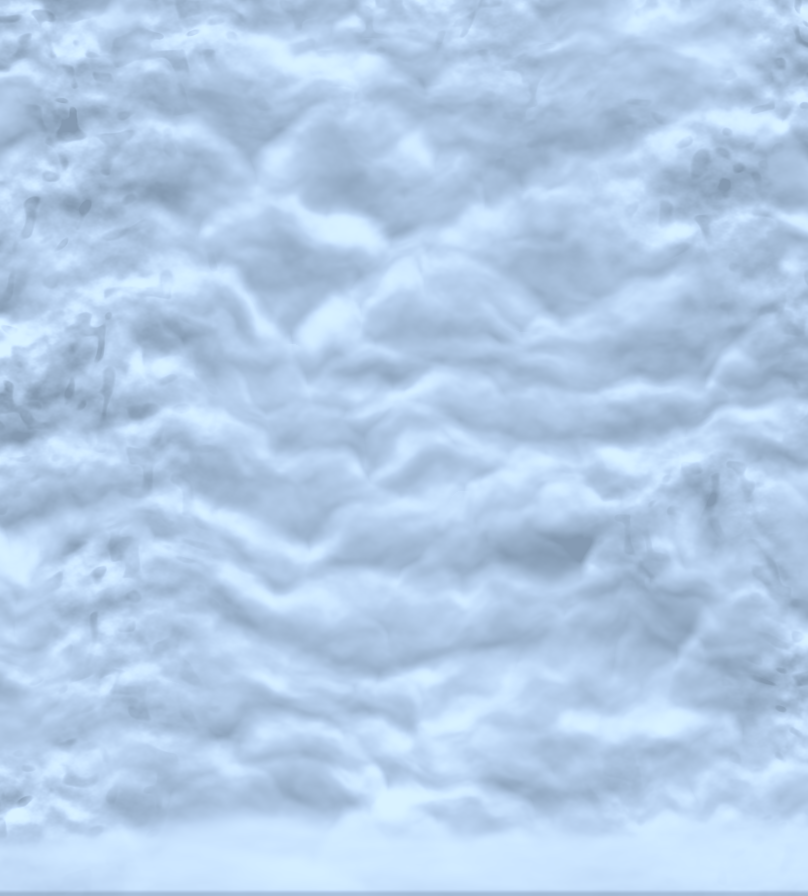
Give the GLSL for this texture, as a Shadertoy shader.

```glsl
// A bank of soft, heaped snow in cool overcast light.
// Overlapping rows of rounded mounds are painted back to front, bright on
// each crest and dim below it, then roughened with relief lit from above.

float hash(vec2 p) {
    p = fract(p * vec2(0.1031, 0.1137));
    p += dot(p, p.yx + 33.33);
    return fract((p.x + p.y) * p.x * 17.3);
}

float noise(vec2 p) {
    vec2 cell = floor(p);
    vec2 f = fract(p);
    f = f * f * (3.0 - 2.0 * f);
    float low = mix(hash(cell), hash(cell + vec2(1, 0)), f.x);
    float high = mix(hash(cell + vec2(0, 1)), hash(cell + vec2(1, 1)), f.x);
    return mix(low, high, f.y);
}

float fbm(vec2 p) {
    float sum = 0.0;
    float weight = 0.53;
    for (int i = 0; i < 4; i++) {
        sum += weight * noise(p);
        p = mat2(1.6, 1.1, -1.1, 1.6) * p + 17.7;
        weight *= 0.5;
    }
    return sum;
}

// Positive where the noise surface faces upward
float relief(vec2 p, float reach) {
    return fbm(p - vec2(0.0, reach)) - fbm(p + vec2(0.0, reach));
}

// Height of the tallest rounded dome at x in one row
float domeHeight(float x, float row, float seed) {
    x += 7.3 * hash(vec2(row, seed));
    float height = 0.0;
    for (int i = -1; i <= 1; i++) {
        vec2 id = vec2(floor(x) + float(i), row + seed);
        float centre = id.x + 0.2 + 0.6 * hash(id + 3.1);
        float halfWidth = mix(0.65, 1.15, hash(id + 11.7));
        float crest = mix(0.45, 1.5, hash(id + 23.9));
        float u = (x - centre) / halfWidth;
        height = max(height, crest * (1.0 - u * u));
    }
    return height;
}

// Tone of overlapping mound rows, nearer (lower) rows drawn last
float moundTone(vec2 p, vec2 size, float seed, float softness) {
    p = p / size + 40.0;
    float tone = 0.3;
    for (int i = 1; i >= -2; i--) {
        float row = floor(p.y) + float(i);
        float depth = row + domeHeight(p.x, row, seed) - p.y;
        float shade = exp(-1.3 * max(depth, 0.0));
        tone = mix(tone, shade, smoothstep(-0.5 * softness, softness, depth));
    }
    return tone;
}

vec3 snowColour(float tone) {
    const vec3 shadow = vec3(0.55, 0.64, 0.74);
    const vec3 body = vec3(0.73, 0.83, 0.95);
    const vec3 light = vec3(0.85, 0.95, 1.0);
    tone = clamp(tone, -0.1, 1.05);
    vec3 dim = mix(shadow, body, tone / 0.61);
    return mix(dim, light, smoothstep(0.55, 1.08, tone));
}

void mainImage(out vec4 fragColor, in vec2 fragCoord) {
    vec2 p = fragCoord / iResolution.y;
    float middle = 0.5 * iResolution.x / iResolution.y;

    // Bend the rows, gently at large scale and crumbly at small scale
    vec2 sway = vec2(fbm(p * 6.0 + 5.0), fbm(p * 6.0 + 31.0)) - 0.5;
    vec2 crumble = vec2(noise(p * 31.0), noise(p * 31.0 + 57.0)) - 0.5;
    vec2 q = p + 0.09 * sway + 0.012 * crumble;

    // Flanks and top are rougher than the smooth centre
    float flank = smoothstep(0.12, 0.45, abs(p.x - middle));
    float rough = max(flank, 0.7 * smoothstep(0.75, 0.95, p.y));
    rough *= smoothstep(0.25, 0.65, fbm(p * 9.0 + 71.0));

    // Mounds of two sizes, fading in and out
    float broad = moundTone(q, vec2(0.17, 0.078), 1.0, 0.28) - 0.52;
    float small = moundTone(q + 0.008 * crumble, vec2(0.085, 0.036), 9.0, 0.4) - 0.52;
    float presence = smoothstep(0.2, 0.75, fbm(p * 7.0 + 13.0));
    float tone = 0.52 + 0.8 * broad + mix(0.2, 0.6, presence) * small;

    // Lumps, crumbs and faint drifts of light
    tone += 0.65 * relief(q * vec2(13.0, 22.0), 0.35);
    tone += mix(0.12, 0.65, rough) * relief(p * vec2(48.0, 60.0), 0.4);
    tone += 0.45 * (fbm(p * vec2(4.0, 6.0) + 90.0) - 0.5);

    // Small shaded pits in the rough snow
    float pits = smoothstep(0.62, 0.85, noise(q * vec2(62.0, 75.0) + 20.0));
    tone -= 0.32 * rough * pits;

    // Smooth bright drift at the foot, with a thin dim edge
    float footTop = 0.075 + 0.05 * (noise(vec2(p.x * 7.0, 2.0)) - 0.5);
    float foot = 1.0 - smoothstep(footTop - 0.025, footTop + 0.02, p.y);
    float drift = 0.78 + 0.3 * (fbm(p * vec2(6.0, 25.0)) - 0.5);
    tone = mix(tone, drift, 0.9 * foot);
    tone -= 0.4 * (1.0 - smoothstep(0.002, 0.008, p.y));

    fragColor = vec4(snowColour(tone), 1.0);
}
```
